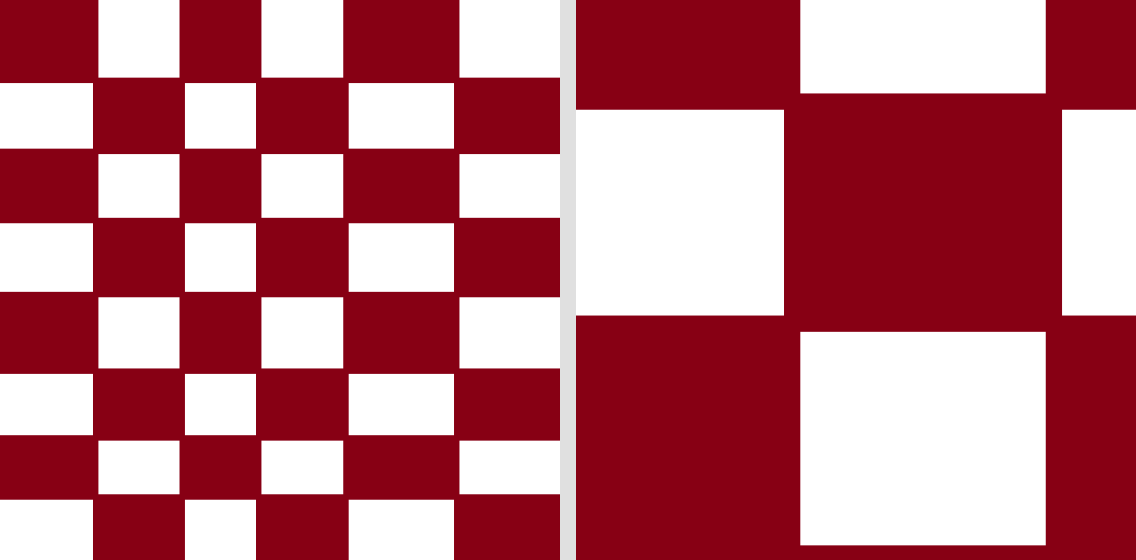
Left, the full canvas; right, a detail of the centre.
Give the GLSL for this pattern, as a WebGL 1 fragment shader.

```glsl
precision highp float;
// Uneven six by eight checkerboard of white panes separated by crimson lines.

uniform vec2 u_resolution;

const vec3 CRIMSON = vec3(0.53, 0.0, 0.08);
const vec3 WHITE = vec3(1.0);
const float LINE_WIDTH = 0.0097;

// Grid line positions in canvas units; OUTSIDE pads unused slots.
const float OUTSIDE = 2.0;
const vec4 COLUMNS_A = vec4(0.1709, 0.3254, 0.4620, 0.6178);
const vec4 COLUMNS_B = vec4(0.8156, OUTSIDE, OUTSIDE, OUTSIDE);
const vec4 ROWS_A = vec4(0.1125, 0.2180, 0.3372, 0.4740);
const vec4 ROWS_B = vec4(0.6062, 0.7297, 0.8565, OUTSIDE);

float minComponent(vec4 v) {
  return min(min(v.x, v.y), min(v.z, v.w));
}

// Distance from a coordinate to the nearest grid line on its axis.
float lineDistance(float coord, vec4 linesA, vec4 linesB) {
  return minComponent(min(abs(coord - linesA), abs(coord - linesB)));
}

// Number of grid lines at or below a coordinate.
float cellIndex(float coord, vec4 linesA, vec4 linesB) {
  return dot(step(linesA, vec4(coord)) + step(linesB, vec4(coord)), vec4(1.0));
}

void main() {
  vec2 uv = gl_FragCoord.xy / u_resolution;

  // Alternate filled cells.
  float cellSum = cellIndex(uv.x, COLUMNS_A, COLUMNS_B)
                + cellIndex(uv.y, ROWS_A, ROWS_B);
  float isWhite = 1.0 - step(0.5, mod(cellSum, 2.0));

  // Inset each pane by half a line, with edges one pixel soft.
  vec2 toLine = vec2(lineDistance(uv.x, COLUMNS_A, COLUMNS_B),
                     lineDistance(uv.y, ROWS_A, ROWS_B));
  vec2 inside = clamp((toLine - 0.5 * LINE_WIDTH) * u_resolution + 0.5, 0.0, 1.0);
  float pane = isWhite * inside.x * inside.y;

  gl_FragColor = vec4(mix(CRIMSON, WHITE, pane), 1.0);
}
```
